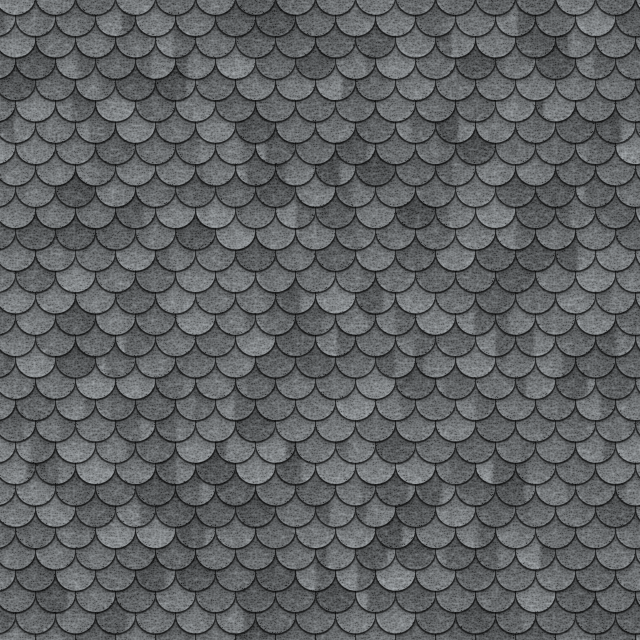
A WebGL 2 fragment shader for this texture:

```glsl
#version 300 es
precision highp float;

uniform vec2 u_resolution;
out vec4 fragColor;

// Layout: tiles across and down, phase of the grid
const vec2 GRID = vec2(16.0, 30.0);
const vec2 GRID_SHIFT = vec2(0.89, 0.31);
const vec2 ARC_RADII = vec2(0.0306, 0.0286);   // half width and depth of the rounded end

// Colour
const vec3 SLATE_TINT = vec3(0.972, 1.0, 1.018);
const vec3 GAP_COLOR = vec3(0.25, 0.25, 0.26);
const float TONE_DARK = 0.325;
const float TONE_LIGHT = 0.55;
const float SPLIT_CHANCE = 0.35;               // share of tiles stained on one side

// Shadow below each rounded edge
const float CONTACT_WIDTH = 0.0035;
const float CONTACT_DEPTH = 0.45;
const float SOFT_WIDTH = 0.006;
const float SOFT_DEPTH = 0.28;
const float SHADOW_DROP = 0.0008;

// Surface
const vec2 FINE_CELLS = vec2(260.0, 300.0);
const vec2 STREAK_CELLS = vec2(75.0, 210.0);
const float FINE_AMOUNT = 0.17;
const float STREAK_AMOUNT = 0.12;
const float BLOTCH_AMOUNT = 0.016;
const float PIT_AMOUNT = 0.10;

vec2 hash2(vec2 p) {
  vec3 q = fract(p.xyx * vec3(0.1031, 0.1030, 0.0973));
  q += dot(q, q.yzx + 33.33);
  return fract((q.xx + q.yz) * q.zy);
}

// Distance to the nearest scattered cell point
float cellular(vec2 p) {
  vec2 cell = floor(p);
  float nearest = 4.0;
  for (int j = -1; j <= 1; j++) {
    for (int i = -1; i <= 1; i++) {
      vec2 neighbor = cell + vec2(i, j);
      vec2 toPoint = neighbor + hash2(neighbor + 17.0) - p;
      nearest = min(nearest, dot(toPoint, toPoint));
    }
  }
  return sqrt(nearest);
}

// Broad uneven patches from layered, bent sines
float blotches(vec2 p) {
  float sum = 0.0;
  float weight = 1.0;
  p *= 95.0;
  for (int i = 0; i < 4; i++) {
    p += 0.8 * sin(p.yx * 0.7 + float(i));
    sum += weight * sin(p.x) * cos(p.y);
    p = mat2(1.3, 1.1, -1.1, 1.3) * p;
    weight *= 0.7;
  }
  return sum;
}

// Straight sides above, elliptical end below; p is measured from the tip
float tileDistance(vec2 p) {
  vec2 q = vec2(abs(p.x) + 1e-5, min(p.y - ARC_RADII.y, 0.0));
  float k = length(q / ARC_RADII);
  return k * (k - 1.0) / length(q / (ARC_RADII * ARC_RADII));
}

// Tone of one tile, sometimes with a stain along one side
float tileTone(vec2 id, float across) {
  vec2 shade = hash2(id + 3.0);
  vec2 stain = hash2(id + 71.0);
  float tone = mix(shade.x, shade.y, 0.25);
  float side = smoothstep(-0.07, 0.07, across - (stain.y - 0.5) * 0.6);
  float stained = mix(tone, 1.0 - shade.x, side * 0.75);
  return mix(TONE_DARK, TONE_LIGHT, stain.x < SPLIT_CHANCE ? stained : tone);
}

float edgeShadow(float d) {
  float contact = 1.0 - smoothstep(0.0005, CONTACT_WIDTH, d);
  return 1.0 - CONTACT_DEPTH * contact - SOFT_DEPTH * exp(-max(d, 0.0) / SOFT_WIDTH);
}

void main() {
  vec2 uv = gl_FragCoord.xy / u_resolution;
  float pixel = 1.0 / min(u_resolution.x, u_resolution.y);

  // Shared stone grain
  float fine = cellular(uv * FINE_CELLS);
  float streak = cellular(uv * STREAK_CELLS + 40.0);
  float grain = (fine - 0.45) * FINE_AMOUNT + (streak - 0.45) * STREAK_AMOUNT
              + blotches(uv) * BLOTCH_AMOUNT;
  float pits = (1.0 - smoothstep(0.08, 0.3, fine)) * (1.0 - smoothstep(0.2, 0.5, streak));

  // Lay rows from the lower to the upper, each shading the one beneath
  float baseRow = floor(uv.y * GRID.y - GRID_SHIFT.y);
  vec3 color = GAP_COLOR;
  for (int i = -1; i <= 1; i++) {
    float row = baseRow + float(i);
    float column = uv.x * GRID.x - GRID_SHIFT.x + 0.5 * mod(row, 2.0);
    float across = column - floor(column + 0.5);
    vec2 id = mod(vec2(floor(column + 0.5), row), GRID);
    vec2 p = vec2(across / GRID.x, uv.y - (row + GRID_SHIFT.y) / GRID.y);

    float d = tileDistance(p);
    float rim = smoothstep(-0.005, -0.001, d);
    float tone = tileTone(id, across) + grain + 0.025 * rim;
    tone -= pits * PIT_AMOUNT * (0.6 + rim);
    tone *= 1.03 - 0.09 * smoothstep(0.2, 1.8, p.y * GRID.y);

    color *= edgeShadow(tileDistance(p + vec2(0.0, SHADOW_DROP)));
    color = mix(color, tone * SLATE_TINT, 1.0 - smoothstep(-0.7 * pixel, 0.7 * pixel, d));
  }
  fragColor = vec4(clamp(color, 0.0, 1.0), 1.0);
}
```
